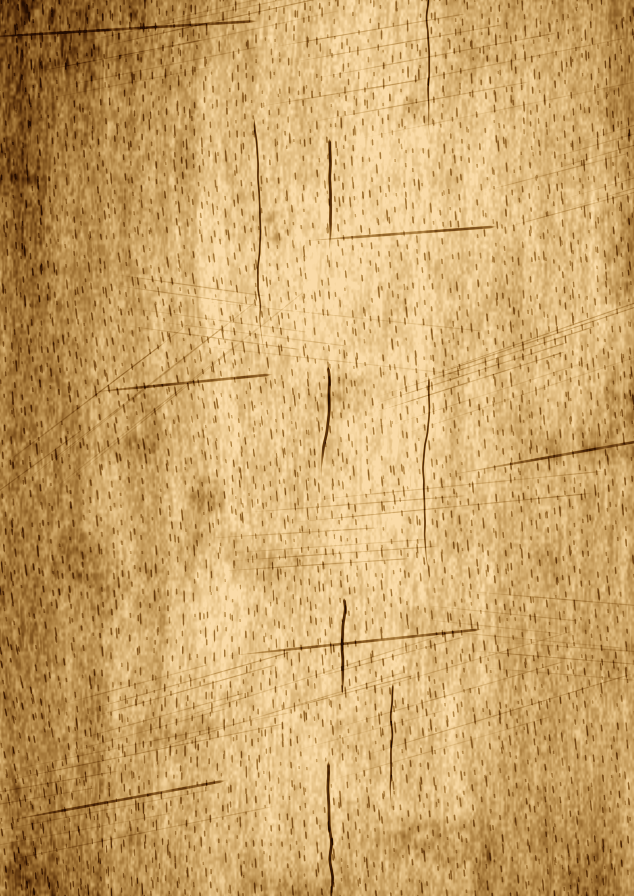
Write a Shadertoy shader that draws this texture.

```glsl
// Worn, warm wooden board: upright fibres and short dark pores over a pale
// centre with browned edges, crossed by long cracks and slanted knife scratches.
// A single tone value is built up in layers, then turned into a wood colour.

#define BASE_TONE 0.965
#define EDGE_BROWNING 0.50
#define STAIN_AMOUNT 0.42
#define STREAK_AMOUNT 0.50
#define FIBRE_CONTRAST 0.20
#define PORE_DEPTH 0.38
#define SCRATCH_DEPTH 0.20
#define GOUGE_DEPTH 0.42
#define CRACK_DEPTH 0.62
#define SCRATCH_GROUPS 11
#define GOUGES 6
#define CRACKS 8

float hash(vec2 p) {
    vec3 q = fract(p.xyx * 0.1031);
    q += dot(q, q.yzx + 33.33);
    return fract((q.x + q.y) * q.z);
}

float noise(vec2 p) {
    vec2 i = floor(p), f = fract(p);
    f = f * f * (3.0 - 2.0 * f);
    return mix(mix(hash(i), hash(i + vec2(1, 0)), f.x),
               mix(hash(i + vec2(0, 1)), hash(i + 1.0), f.x), f.y);
}

float fbm(vec2 p) {
    float sum = 0.0, gain = 0.53;
    for (int i = 0; i < 4; i++) {
        sum += gain * noise(p);
        p = p * 2.1 + 17.3;
        gain *= 0.5;
    }
    return sum;
}

// Tapered straight mark, from a fine start to a blunt end
float stroke(vec2 p, vec2 start, float angle, float len, float halfWidth) {
    vec2 dir = vec2(cos(angle), sin(angle)), d = p - start;
    float along = dot(d, dir) / len;
    float across = abs(dot(d, vec2(-dir.y, dir.x)));
    float taper = smoothstep(0.0, 0.35, along) * (1.0 - smoothstep(0.96, 1.0, along));
    float w = halfWidth * taper, soft = 0.7 / iResolution.y;
    return taper * (1.0 - smoothstep(w - soft, w + soft, across));
}

// Short upright dashes, one per jittered cell
float pores(vec2 p, vec2 cell) {
    float column = floor(p.x / cell.x);
    p.y += hash(vec2(column, 7.0)) * cell.y * 5.0;
    vec2 id = vec2(column, floor(p.y / cell.y));
    vec2 jitter = vec2(hash(id + 3.1), hash(id + 8.7)) - 0.5;
    vec2 d = p - (id + 0.5 + 0.5 * jitter) * cell;
    d.x += d.y * 0.08;
    float size = hash(id + 21.4), soft = 0.7 / iResolution.y;
    float reach = cell.y * mix(0.12, 0.32, size);
    float body = 1.0 - smoothstep(reach * 0.5, reach, abs(d.y));
    float w = 0.0008 * body;
    return step(0.3, hash(id + 40.0)) * mix(0.5, 1.0, size) * body
         * (1.0 - smoothstep(w - soft, w + soft, abs(d.x)));
}

// Groups of thin, roughly parallel lines
float scratches(vec2 p, float aspect) {
    float sum = 0.0;
    for (int g = 0; g < SCRATCH_GROUPS; g++) {
        float k = float(g);
        float h = hash(vec2(k, 1.5)), steep = hash(vec2(k, 4.5));
        vec2 origin = vec2(aspect * (fract(k * 0.618 + 0.05) * 0.95 - 0.15),
                           (k + h) / float(SCRATCH_GROUPS) - 0.06);
        float angle = mix(0.06, 0.36, steep) + 0.3 * step(0.88, steep);
        if (g % 4 == 3) angle = -0.6 * angle;
        for (int j = 0; j < 7; j++) {
            vec2 id = vec2(k + 30.0, float(j));
            float r = hash(id), s = hash(id + 50.0);
            vec2 start = origin + vec2(0.1 * (r - 0.5), (float(j) + 0.8 * s) * mix(0.008, 0.018, h));
            sum += mix(0.35, 1.0, s) * stroke(p, start, angle + 0.05 * (r - 0.5),
                                              mix(0.16, 0.40, r), 0.0006);
        }
    }
    return min(sum, 1.6) * mix(0.45, 1.15, noise(p * 45.0));
}

// A few bold cuts that deepen towards one end
float gouges(vec2 p, float aspect) {
    float cut = 0.0;
    for (int i = 0; i < GOUGES; i++) {
        float k = float(i), h = hash(vec2(k, 61.0)), r = hash(vec2(k, 73.0));
        vec2 start = vec2(aspect * (fract(k * 0.382 + 0.1) * 0.9 - 0.1),
                          (k + 0.2 + 0.6 * h) / float(GOUGES));
        cut = max(cut, stroke(p, start, mix(0.02, 0.27, r), mix(0.16, 0.38, h), 0.0014));
    }
    return cut * mix(0.6, 1.1, noise(p * 70.0));
}

// Long wandering splits along the grain, crowded near the middle
float cracks(vec2 p, float aspect) {
    float split = 0.0;
    p.x += 0.010 * (noise(vec2(3.0, p.y * 9.0)) - 0.5) + 0.003 * noise(vec2(9.0, p.y * 50.0));
    for (int i = 0; i < CRACKS; i++) {
        float k = float(i), h = hash(vec2(k, 91.0)), r = hash(vec2(k, 83.0));
        float spread = i % 2 == 0 ? 0.06 : 0.55;
        vec2 start = vec2(aspect * (0.54 + spread * (h - 0.5)), k / float(CRACKS) - 0.04);
        split = max(split, stroke(p, start, 1.58 + 0.04 * (r - 0.5), mix(0.12, 0.30, r),
                                  i % 2 == 0 ? 0.0015 : 0.0009));
    }
    return split;
}

void mainImage(out vec4 fragColor, in vec2 fragCoord) {
    vec2 uv = fragCoord / iResolution.xy, p = fragCoord / iResolution.y;
    float aspect = iResolution.x / iResolution.y;
    vec2 grain = p + vec2(0.03 * noise(p * vec2(5.0, 2.5)), 0.0);

    // Browning: edges, dark upper left corner, streaks, stains and smudges
    vec2 edge = abs(uv - vec2(0.54, 0.53)) * 2.0;
    float shade = EDGE_BROWNING * (edge.x * edge.x + 0.45 * pow(edge.y, 4.0));
    shade += 0.35 * (1.0 - smoothstep(0.0, 0.5, length(uv - vec2(0.0, 1.0))));
    float streak = 0.6 * noise(grain * vec2(34.0, 1.6)) + 0.4 * noise(grain * vec2(95.0, 4.0));
    shade += STREAK_AMOUNT * (streak - 0.5) * (0.3 + edge.x);
    shade += STAIN_AMOUNT * (fbm(p * vec2(9.0, 6.0) + 4.0) - 0.48);
    shade += 0.35 * smoothstep(0.72, 0.95, noise(p * vec2(13.0, 16.0) + 31.0)) * noise(p * 90.0);
    shade = max(shade, 0.0);

    // Fibres and speckle grow stronger where the wood is brown
    float fibre = noise(grain * vec2(330.0, 50.0));
    float speckle = noise(p * vec2(430.0, 240.0));
    float tone = BASE_TONE - 0.42 * shade;
    tone += (FIBRE_CONTRAST + 0.3 * shade) * (0.55 * fibre + 0.45 * speckle - 0.53);
    tone -= 0.35 * shade * smoothstep(0.55, 0.9, fibre * 0.6 + noise(p * vec2(200.0, 70.0)) * 0.4);

    // Marks
    float pore = max(pores(grain, vec2(0.0095, 0.019)), pores(grain + 0.37, vec2(0.014, 0.029)));
    tone -= PORE_DEPTH * pore;
    tone -= SCRATCH_DEPTH * scratches(p, aspect);
    tone -= GOUGE_DEPTH * gouges(p, aspect);
    tone -= CRACK_DEPTH * cracks(p, aspect);

    // Tone to wood colour: green and blue fall off faster than red
    tone = clamp(tone, 0.14, 0.98);
    fragColor = vec4(vec3(1.0, 0.885, 0.692) * pow(vec3(tone), vec3(1.0, 1.45, 2.57)), 1.0);
}
```
